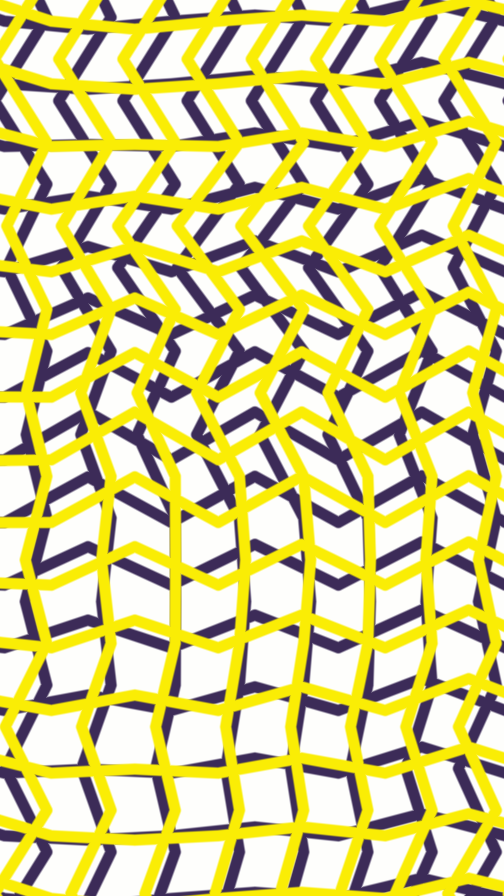
Reproduce this pattern procedurally as a Shadertoy shader.

```glsl
// Two overlaid nets of zigzag strands, yellow over violet, bending smoothly on white
#define COLUMNS 7.85          // strand spacings across the canvas
#define ROW_PITCH 0.976       // row spacing relative to column spacing
#define ZIG 1.30              // length of one zigzag step
#define HALF_WIDTH 0.087      // half the strand thickness
#define COLUMN_START vec2(0.73, -0.38)
#define ROW_START vec2(0.33, -1.80)
#define SHADOW_SLIDE vec2(0.65, -0.73) // lower net: columns down, rows left
#define PAPER vec3(0.995, 0.995, 0.99)
#define YELLOW vec3(0.98, 0.93, 0.02)
#define VIOLET vec3(0.235, 0.17, 0.345)

// Leftward sway of a column at its n-th bend
float columnSway(float k, float n) {
    float bulge = max(sin(3.1416 * clamp(k, 0.0, 8.0) / 7.3), 0.0);
    float push = n < 0.5 ? 0.0 : (n < 2.5 ? 0.36 : -0.45);
    return 0.545 + 0.27 * cos(1.275 * n) + push * bulge;
}

// Upward sway of a row at its n-th bend
float rowSway(float k, float n) {
    float swing = n < 0.5 ? -0.22 : 0.545 - 0.11 * n;
    return 0.20 + 0.11 * n + swing * cos(0.444 * (k - 7.1));
}

// Corner m of strand k, as (across, along); only odd corners sway
vec2 corner(float k, float m, float pitch, bool upright) {
    float n = (m - 1.0) * 0.5;
    float sway = upright ? columnSway(k, n) : rowSway(k, n);
    return vec2(k * pitch - mod(m, 2.0) * sway, m * ZIG);
}

float segmentDistance(vec2 p, vec2 a, vec2 b) {
    vec2 pa = p - a, ba = b - a;
    return length(pa - ba * clamp(dot(pa, ba) / dot(ba, ba), 0.0, 1.0));
}

// Distance to the nearest strand of one family
float strands(vec2 p, float pitch, bool upright) {
    float d = 1e3;
    vec2 cell = floor(p / vec2(pitch, ZIG));
    for (int i = -1; i <= 2; i++) {
        for (int j = -1; j <= 1; j++) {
            vec2 id = cell + vec2(i, j);
            vec2 a = corner(id.x, id.y, pitch, upright);
            vec2 b = corner(id.x, id.y + 1.0, pitch, upright);
            d = min(d, segmentDistance(p, a, b));
        }
    }
    return d;
}

// Coverage of a whole net, with its columns and rows slid along themselves
float net(vec2 p, vec2 slide, float soft) {
    float columns = strands(p - COLUMN_START - vec2(0.0, slide.x), 1.0, true);
    float rows = strands(p.yx - ROW_START - vec2(0.0, slide.y), ROW_PITCH, false);
    return 1.0 - smoothstep(-soft, soft, min(columns, rows) - HALF_WIDTH);
}

void mainImage(out vec4 fragColor, in vec2 fragCoord) {
    // Column spacings, measured from the top left corner
    float scale = COLUMNS / iResolution.x;
    vec2 p = vec2(fragCoord.x, iResolution.y - fragCoord.y) * scale;
    float soft = max(scale, 0.02);

    vec3 color = mix(PAPER, VIOLET, net(p, SHADOW_SLIDE, soft));
    color = mix(color, YELLOW, net(p, vec2(0.0), soft));
    fragColor = vec4(color, 1.0);
}
```
